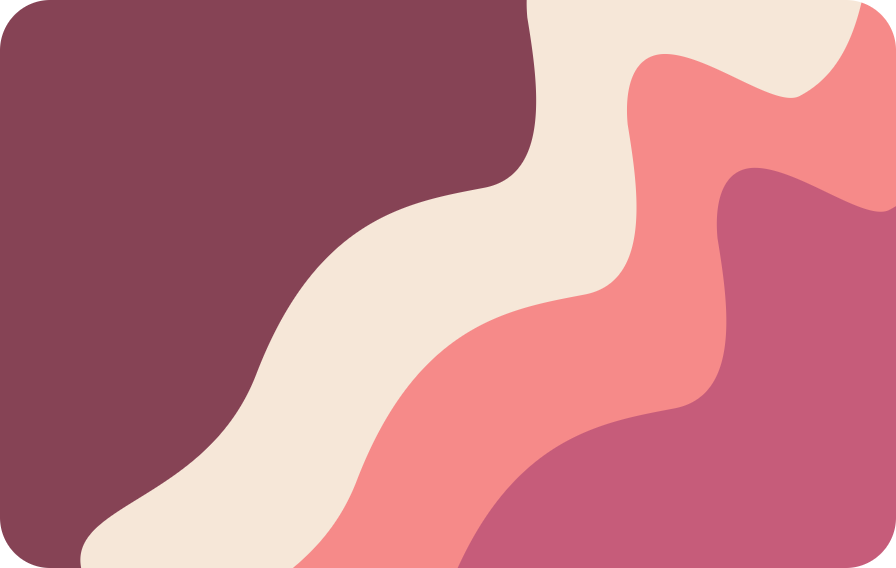
Write a Shadertoy shader that draws this background.

```glsl
// Rounded card with three stacked wavy bands flowing diagonally over plum.

const vec2 CARD = vec2(768.0, 484.0);   // design grid stretched over the canvas
const float CORNER_RADIUS = 43.0;

const vec3 WHITE = vec3(1.0);
const vec3 PLUM  = vec3(0.527, 0.263, 0.335);
const vec3 CREAM = vec3(0.965, 0.907, 0.847);
const vec3 CORAL = vec3(0.965, 0.540, 0.538);
const vec3 ROSE  = vec3(0.778, 0.362, 0.478);

// Shifts of the shared wave for the lower two bands
const vec2 CORAL_SHIFT = vec2(86.0, -91.0);
const vec2 ROSE_SHIFT  = vec2(163.0, -188.0);

// Chained cubic Bezier controls; x + y always grows along the wave
const int SEGMENTS = 6;
const int BISECTIONS = 18;
const vec2 WAVE[19] = vec2[19](
    vec2(70, -2),   vec2(56, 56),   vec2(178, 56),
    vec2(220, 166), vec2(272, 300), vec2(352, 312),
    vec2(415, 324), vec2(473, 335), vec2(461, 414),
    vec2(452, 469), vec2(449, 501), vec2(457, 529),
    vec2(484, 529), vec2(521, 529), vec2(578, 483),
    vec2(599, 493), vec2(626, 507), vec2(645, 533),
    vec2(655, 585));

// Diagonal frame: x runs along the wave, y runs across it
vec2 toDiagonal(vec2 p) {
    return vec2(p.x + p.y, p.x - p.y) * 0.70710678;
}

vec2 bezier(vec2 a, vec2 b, vec2 c, vec2 d, float t) {
    float s = 1.0 - t;
    return s * s * s * a + 3.0 * s * s * t * b + 3.0 * s * t * t * c + t * t * t * d;
}

vec2 bezierTangent(vec2 a, vec2 b, vec2 c, vec2 d, float t) {
    float s = 1.0 - t;
    return s * s * (b - a) + 2.0 * s * t * (c - b) + t * t * (d - c);
}

// Approximate signed distance to the wave, positive on its lower right side
float waveDistance(vec2 p) {
    vec2 q = toDiagonal(p);

    // Pick the segment that spans this position along the diagonal
    int first = 0;
    for (int i = 1; i < SEGMENTS; i++) {
        if (q.x > toDiagonal(WAVE[3 * i]).x) first = 3 * i;
    }
    vec2 a = toDiagonal(WAVE[first]);
    vec2 b = toDiagonal(WAVE[first + 1]);
    vec2 c = toDiagonal(WAVE[first + 2]);
    vec2 d = toDiagonal(WAVE[first + 3]);

    // Bisect for the curve point level with q
    float low = 0.0, high = 1.0;
    for (int i = 0; i < BISECTIONS; i++) {
        float middle = 0.5 * (low + high);
        if (bezier(a, b, c, d, middle).x < q.x) low = middle;
        else high = middle;
    }
    float t = 0.5 * (low + high);
    vec2 tangent = normalize(bezierTangent(a, b, c, d, t));
    return (q.y - bezier(a, b, c, d, t).y) * tangent.x;
}

float roundedBoxDistance(vec2 p, vec2 halfSize, float radius) {
    vec2 q = abs(p) - halfSize + radius;
    return length(max(q, 0.0)) + min(max(q.x, q.y), 0.0) - radius;
}

// Antialiased coverage of a region with positive distance inside
float coverage(float dist, float pixel) {
    return clamp(dist / pixel + 0.5, 0.0, 1.0);
}

void mainImage(out vec4 fragColor, in vec2 fragCoord) {
    vec2 p = fragCoord / iResolution.xy * CARD;
    float pixel = CARD.y / iResolution.y;

    // Bands from back to front
    vec3 color = PLUM;
    color = mix(color, CREAM, coverage(waveDistance(p), pixel));
    color = mix(color, CORAL, coverage(waveDistance(p - CORAL_SHIFT), pixel));
    color = mix(color, ROSE, coverage(waveDistance(p - ROSE_SHIFT), pixel));

    // Rounded card corners
    float card = -roundedBoxDistance(p - 0.5 * CARD, 0.5 * CARD, CORNER_RADIUS);
    color = mix(WHITE, color, coverage(card, pixel));

    fragColor = vec4(color, 1.0);
}
```
